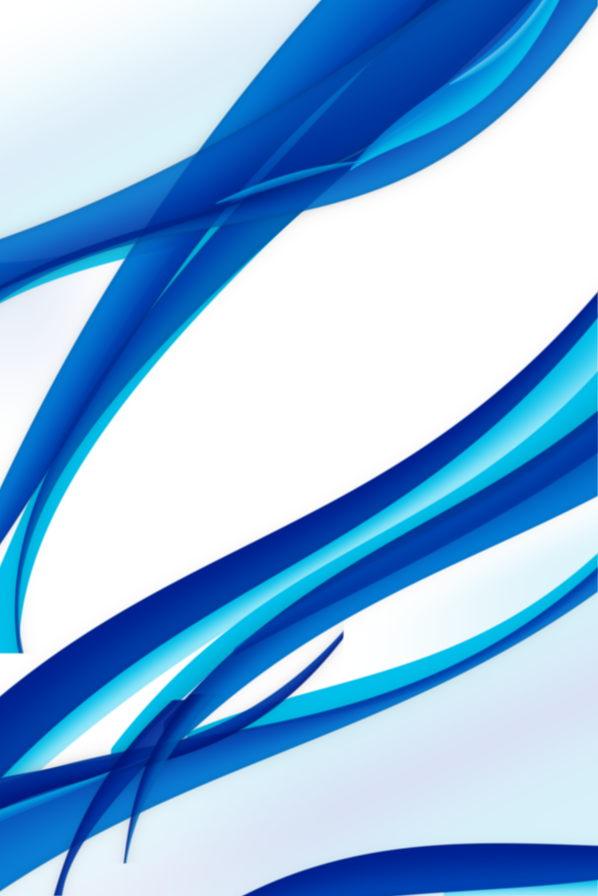
This background is drawn by a Shadertoy shader. Its source:

```glsl
#define GRID vec2(512.0, 768.0)
#define SOFT 1.3
#define SHADOW 0.22
#define SHADOW_REACH 4.0
#define RIM 0.22
#define NAVY vec3(0.0, 0.13, 0.57)
#define ROYAL vec3(0.0, 0.26, 0.70)
#define AZURE vec3(0.01, 0.48, 0.83)
#define CYAN vec3(0.0, 0.75, 0.92)
#define ICE vec3(0.58, 0.90, 0.97)
#define MIST vec3(0.84, 0.945, 0.98)
#define LILAC vec3(0.85, 0.89, 0.96)

// Cubic through four values evenly spaced over s = 0..3
float cubic(float s, vec4 k) {
    vec3 r = vec3(1.0, 2.0, 3.0) - s;
    return dot(k, vec4(r.x * r.y * r.z / 6.0, s * r.y * r.z / 2.0,
                       -s * r.x * r.z / 2.0, s * r.x * r.y / 6.0));
}

// Signed distance across a curve, corrected for its slope
float curveDistance(vec2 q, vec2 span, vec4 k) {
    float scale = 3.0 / (span.y - span.x);
    float s = (q.x - span.x) * scale;
    float here = cubic(s, k);
    float slope = (cubic(s + 0.01, k) - here) * 100.0 * scale;
    return (q.y - here) / sqrt(1.0 + slope * slope);
}

// Strip between two curves; q.x runs along it and q.y across it
void ribbon(inout vec3 color, vec2 q, vec2 span, vec4 nearEdge, vec4 farEdge,
            vec3 nearColor, vec3 farColor, float overlap, float alpha) {
    float soft = max(SOFT, GRID.x / iResolution.x);
    float a = curveDistance(q, span, nearEdge);
    float b = -curveDistance(q, span, farEdge);
    float inside = min(a, b);
    float ends = smoothstep(-soft, soft, min(q.x - span.x, span.y - q.x));
    if (span.x <= 0.0) ends = smoothstep(-soft, soft, span.y - q.x);

    float across = clamp(a / max(a + b, 0.001), 0.0, 1.0);
    vec3 ink = mix(nearColor, farColor, smoothstep(0.05, 0.95, across));
    ink *= 1.0 - RIM * exp(-max(inside, 0.0) / 3.0) * overlap;
    ink = mix(ink, ink * color, overlap);

    float shade = SHADOW * overlap * exp(min(inside, 0.0) / SHADOW_REACH);
    color *= 1.0 - shade * ends;
    color = mix(color, ink, smoothstep(-soft, soft, inside) * ends * alpha);
}

// Pale diagonal veils behind the ribbons
vec3 backdrop(vec2 p) {
    float slant = p.y + 0.45 * p.x;
    float streak = 0.5 + 0.5 * sin(slant * 0.055 + 0.8 * sin(p.x * 0.008));
    vec3 veil = mix(MIST, LILAC, 0.45 * streak);
    float top = smoothstep(15.0, 165.0, slant) * (1.0 - smoothstep(200.0, 228.0, slant));
    float left = smoothstep(215.0, 250.0, slant) * (1.0 - smoothstep(240.0, 390.0, p.y))
               * (1.0 - smoothstep(20.0, 110.0, p.x));
    float gap = smoothstep(650.0, 700.0, slant) * smoothstep(290.0, 480.0, p.x);
    float bottom = smoothstep(735.0, 755.0, slant) * mix(0.55, 1.0, smoothstep(50.0, 300.0, p.x));
    vec3 color = mix(vec3(1.0), veil, top * 0.9);
    color = mix(color, LILAC, left * 0.6);
    color = mix(color, MIST, gap * 0.8);
    float band = exp(-pow((slant - 825.0) / 45.0, 2.0));
    return mix(color, mix(MIST, LILAC, band), bottom);
}

void upperRibbons(inout vec3 color, vec2 p) {
    vec2 wide = vec2(0.0, 512.0), tall = vec2(0.0, 560.0);
    // Cyan linings
    ribbon(color, p.yx, tall, vec4(350, 170, 52, -30), vec4(450, 252, 86, 16), CYAN, CYAN, 0.0, 1.0);
    ribbon(color, p, vec2(0, 220), vec4(225, 215, 195, 175), vec4(260, 231, 212, 192), CYAN, CYAN, 0.0, 0.9);
    // Steep pair
    ribbon(color, p.yx, tall, vec4(275, 130, 22, -60), vec4(385, 187, 60, -70), AZURE, ROYAL, 0.35, 1.0);
    ribbon(color, p.yx, tall, vec4(365, 195, 56, 16), vec4(455, 253, 74, 20), ROYAL, AZURE * 0.9, 0.35, 0.96);
    // Crossing pair
    ribbon(color, p, wide, vec4(245, 182, 112, -70), vec4(258, 197, 155, 5), ROYAL, AZURE, 0.45, 0.94);
    ribbon(color, p, wide, vec4(205, 130, 25, -110), vec4(248, 186, 110, -45), AZURE, ROYAL, 0.5, 0.92);
    // Bright crescent and slivers
    ribbon(color, p, vec2(300, 480), vec4(144, 88, 42, -35), vec4(146, 117, 80, -2), AZURE, CYAN, 0.0, 0.95);
    ribbon(color, p, vec2(385, 470), vec4(72, 52, 28, -8), vec4(73, 59, 36, 0), ICE, CYAN, 0.0, 0.6);
    ribbon(color, p, vec2(185, 310), vec4(174, 156, 144, 138), vec4(175, 163, 150, 139), CYAN, AZURE, 0.0, 0.65);
}

void lowerRibbons(inout vec3 color, vec2 p) {
    vec2 wide = vec2(0.0, 512.0), flow = vec2(140.0, 512.0);
    // Cyan sheets under the main sweep
    ribbon(color, p, wide, vec4(664, 530, 426, 268), vec4(692, 556, 450, 335), CYAN, ICE, 0.0, 1.0);
    ribbon(color, p, vec2(95, 512), vec4(642, 512, 430, 318), vec4(665, 536, 452, 360), CYAN, CYAN * 0.92, 0.0, 1.0);
    ribbon(color, p, vec2(160, 512), vec4(628, 590, 551, 474), vec4(638, 614, 576, 492), CYAN, CYAN, 0.0, 1.0);
    // Main sweep
    ribbon(color, p, wide, vec4(597, 488, 397, 250), vec4(668, 532, 428, 272), NAVY, ROYAL * 0.92, 0.15, 1.0);
    ribbon(color, p, flow, vec4(620, 508, 434, 352), vec4(650, 550, 484, 425), ROYAL * 0.9, AZURE, 0.2, 1.0);
    ribbon(color, p, vec2(200, 512), vec4(556, 490, 434, 362), vec4(562, 508, 453, 388), ROYAL, NAVY, 0.0, 0.6);
    // Long lower ribbon and its hook
    ribbon(color, p, wide, vec4(672, 632, 590, 486), vec4(764, 674, 603, 507), ROYAL, AZURE, 0.3, 0.97);
    ribbon(color, p, vec2(0, 294), vec4(667, 649, 617, 541), vec4(694, 663, 631, 547), ROYAL, NAVY, 0.4, 0.95);
    ribbon(color, p, vec2(0, 130), vec4(694, 679, 664, 648), vec4(704, 686, 668, 649), CYAN, AZURE, 0.0, 0.7);
    // Falling blades
    ribbon(color, p.yx, vec2(600, 768), vec4(148, 98, 66, 46), vec4(170, 124, 78, 53), NAVY, ROYAL, 0.35, 0.94);
    ribbon(color, p.yx, vec2(595, 740), vec4(164, 131, 114, 106), vec4(184, 148, 122, 108), NAVY, AZURE, 0.35, 0.9);
    // Dome along the bottom
    ribbon(color, p, vec2(380, 512), vec4(760, 756, 754, 751), vec4(769, 768, 768, 769), CYAN, ICE, 0.0, 1.0);
    ribbon(color, p, vec2(200, 513), vec4(772, 734, 723, 725), vec4(795, 772, 763, 754), NAVY, ROYAL, 0.15, 1.0);
}

void mainImage(out vec4 fragColor, in vec2 fragCoord) {
    // Grid runs rightwards and downwards from the top left corner
    vec2 uv = fragCoord / iResolution.xy;
    vec2 p = vec2(uv.x, 1.0 - uv.y) * GRID;
    vec3 color = backdrop(p);
    upperRibbons(color, p);
    lowerRibbons(color, p);
    fragColor = vec4(clamp(color, 0.0, 1.0), 1.0);
}
```
